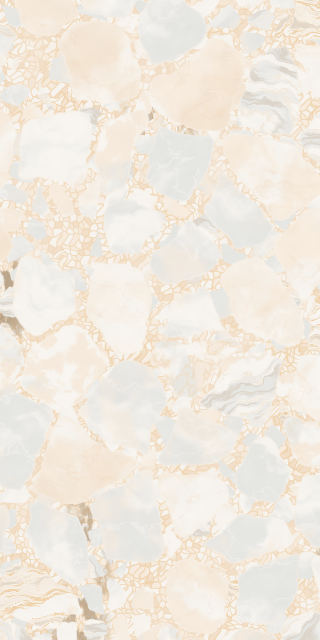
Give the GLSL for this texture, as a WebGL 1 fragment shader.

```glsl
precision highp float;
// Pale onyx breccia: large polished stones set in a pebbly cream mortar.
// Three nested Voronoi layers give stones, chips and grains; warped noise
// paints each stone as cloudy, creamy, mottled or banded.
uniform vec2 u_resolution;

#define STONES 4.3        // stones across the width
#define CHIPS 12.0        // small chips across the width
#define GRAINS 50.0       // mortar grains across the width
#define GAP 0.035         // narrowest mortar half width, in stone units
#define RUBBLE 0.13       // share of cells broken into chips
#define WHITE vec3(0.968, 0.957, 0.938)
#define GREY vec3(0.902, 0.902, 0.890)
#define CREAM vec3(0.965, 0.922, 0.868)
#define PEACH vec3(0.950, 0.875, 0.790)
#define TAUPE vec3(0.850, 0.800, 0.735)
#define GOLD vec3(0.930, 0.790, 0.600)
#define BROWN vec3(0.660, 0.560, 0.440)

float hash(vec2 p) {
  vec3 q = fract(p.xyx * 0.1031);
  q += dot(q, q.yzx + 33.33);
  return fract((q.x + q.y) * q.z);
}

vec2 hash2(vec2 p) { return vec2(hash(p), hash(p + 71.7)); }

float noise(vec2 p) {
  vec2 i = floor(p), f = fract(p);
  f = f * f * (3.0 - 2.0 * f);
  return mix(mix(hash(i), hash(i + vec2(1, 0)), f.x),
             mix(hash(i + vec2(0, 1)), hash(i + vec2(1, 1)), f.x), f.y);
}

float fbm(vec2 p) {
  float sum = 0.0, amp = 0.5;
  for (int i = 0; i < 5; i++) {
    sum += amp * noise(p);
    p = p * 2.03 + 17.3;
    amp *= 0.5;
  }
  return sum / 0.97;
}

float band(float x, float centre, float width) {
  return 1.0 - smoothstep(0.0, width, abs(x - centre));
}

// Voronoi cell: x = rounded distance to the border, yz = cell id.
vec3 voronoi(vec2 p) {
  vec2 base = floor(p), id = base, nearest = vec2(0.0);
  float best = 9.0;
  for (int j = -1; j <= 1; j++)
    for (int i = -1; i <= 1; i++) {
      vec2 cell = base + vec2(i, j);
      vec2 r = cell + 0.05 + 0.9 * hash2(cell) - p;
      if (dot(r, r) < best) { best = dot(r, r); nearest = r; id = cell; }
    }
  float sum = 0.0001;
  for (int j = -2; j <= 2; j++)
    for (int i = -2; i <= 2; i++) {
      vec2 cell = id + vec2(i, j);
      vec2 r = cell + 0.05 + 0.9 * hash2(cell) - p;
      vec2 across = r - nearest;
      if (dot(across, across) > 0.0001)
        sum += exp(-28.0 * dot(0.5 * (r + nearest), normalize(across)));
    }
  return vec3(-log(sum) / 28.0, id);
}

vec3 stoneColour(vec2 p, vec2 id) {
  float kind = hash(id + 5.3), tone = hash(id + 19.1);
  float angle = (hash(id + 41.0) - 0.5) * 1.3;
  float c = cos(angle), s = sin(angle);
  vec2 q = mat2(c, s, -s, c) * p + 9.0 * hash2(id + 3.0);
  vec2 warp = vec2(fbm(q * 5.0), fbm(q * 5.0 + 31.0));
  float cloud = fbm(q * vec2(4.0, 7.0) + 2.5 * warp);
  float fine = fbm(q * 26.0 + 3.0 * warp);
  float vein = band(fbm(q * vec2(5.0, 9.0) + 2.0 * warp.yx), 0.5, 0.025);
  vec3 col;
  if (kind < 0.54) {          // cloudy grey
    col = mix(GREY, WHITE, smoothstep(0.42, 0.72, cloud + 0.28 * (tone - 0.5)));
    col = mix(col, CREAM, 0.7 * smoothstep(0.56, 0.75, warp.x));
    col = mix(col, WHITE, 0.45 * vein);
  } else if (kind < 0.74) {   // creamy white
    col = mix(WHITE, CREAM, smoothstep(0.35, 0.65, cloud + 0.3 * (tone - 0.5)));
    col = mix(col, PEACH, 0.55 * smoothstep(0.52, 0.72, warp.y) + 0.3 * vein);
  } else if (kind < 0.88) {   // mottled
    col = mix(CREAM, WHITE, smoothstep(0.42, 0.6, fine));
    col = mix(col, GREY, 0.7 * smoothstep(0.48, 0.65, cloud));
    col = mix(col, mix(PEACH, GOLD, tone), 0.6 * band(fine, 0.4, 0.07) * smoothstep(0.35, 0.6, warp.x));
  } else {                    // banded
    float streak = fbm(vec2(q.x * 4.0, q.y * 38.0 + 9.0 * warp.x));
    col = mix(WHITE, mix(GREY, CREAM, step(0.5, tone)), smoothstep(0.35, 0.6, streak));
    col = mix(col, TAUPE, 0.65 * band(streak, 0.62, 0.1));
    col = mix(col, GOLD, (0.2 + 0.6 * step(0.5, tone)) * band(streak, 0.43, 0.05));
  }
  return col + 0.025 * (fine - 0.5);
}

vec3 mortarColour(vec2 p) {
  vec3 grain = voronoi(p * GRAINS + 1.5 * noise(p * 30.0));
  float pick = hash(grain.yz + 8.0);
  vec3 col = mix(CREAM, WHITE, smoothstep(0.45, 0.75, pick));
  col = mix(PEACH, col, smoothstep(0.1, 0.3, pick));
  float seam = 1.0 - smoothstep(0.02, 0.2, grain.x);
  col = mix(col, mix(PEACH, GOLD, noise(p * 9.0)), 0.65 * seam);
  float stain = smoothstep(0.68, 0.9, noise(p * 3.7 + 4.0));
  return mix(col, BROWN, 0.75 * stain * smoothstep(0.5, 0.65, fbm(p * vec2(36.0, 18.0))));
}

void main() {
  vec2 p = gl_FragCoord.xy / u_resolution.x;
  vec2 rough = vec2(fbm(p * 9.0), fbm(p * 9.0 + 50.0)) - 0.5;
  vec2 w = p + 0.055 * rough;

  // Mortar with chips in its wider parts
  vec3 chip = voronoi(w * CHIPS + 7.0);
  vec3 col = mortarColour(p);
  float chipMask = smoothstep(0.1, 0.16, chip.x) * step(0.25, hash(chip.yz));
  col = mix(col, stoneColour(p, chip.yz + 90.0), chipMask);

  // Large stones with a pale, warm rim
  vec3 stone = voronoi(w * STONES + 3.0);
  float gap = GAP + 0.07 * smoothstep(0.4, 0.85, noise(p * 6.0)) + 0.03 * (fbm(p * 28.0) - 0.5);
  float depth = stone.x - gap;
  float mask = smoothstep(-0.008, 0.016, depth) * step(RUBBLE, hash(stone.yz + 27.0));
  vec3 face = stoneColour(p, stone.yz);
  face = mix(face, mix(WHITE, CREAM, noise(p * 14.0)), 0.6 * (1.0 - smoothstep(0.0, 0.045, depth)));
  gl_FragColor = vec4(mix(col, face, mask), 1.0);
}
```
